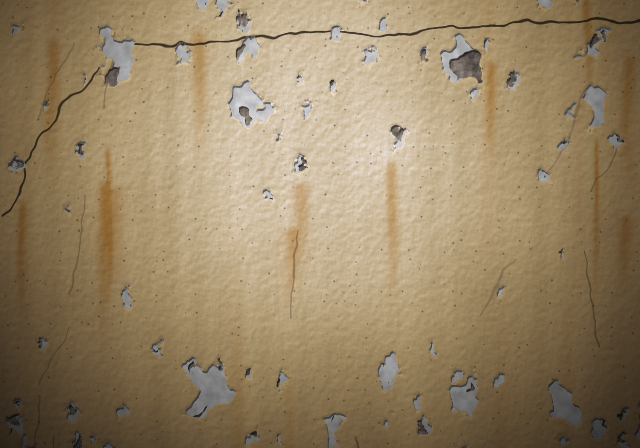
Write a Shadertoy shader that draws this texture.

```glsl
// Old ochre plaster wall: a soft lamp falloff, rusty vertical runs, fine cracks
// and flaked paint showing pale plaster and grey mortar below.
// Value noise shapes everything; flakes come from jittered cells at two scales.

const vec3 RUST = vec3(0.88, 0.73, 0.50);
const vec3 PLASTER = vec3(0.97, 0.97, 0.98);
const vec3 MORTAR = vec3(0.58, 0.53, 0.49);
const vec3 CRACK = vec3(0.17, 0.13, 0.09);

vec2 hash2(vec2 p) {
    vec3 q = fract(p.xyx * vec3(0.1031, 0.1030, 0.0973));
    q += dot(q, q.yzx + 33.33);
    return fract((q.xx + q.yz) * q.zy);
}

// Two independent channels of value noise
vec2 noise2(vec2 p) {
    vec2 i = floor(p), f = fract(p);
    f = f * f * (3.0 - 2.0 * f);
    return mix(mix(hash2(i), hash2(i + vec2(1, 0)), f.x),
               mix(hash2(i + vec2(0, 1)), hash2(i + 1.0), f.x), f.y);
}

vec2 fbm2(vec2 p) {
    vec2 sum = vec2(0);
    float amp = 0.5;
    for (int i = 0; i < 4; i++) {
        sum += amp * noise2(p);
        p = mat2(1.6, 1.2, -1.2, 1.6) * p + 7.3;
        amp *= 0.5;
    }
    return sum / 0.9375;
}

float inside(float d, float aa) { return 1.0 - smoothstep(-aa, aa, d); }

// Brightness of the wall under the lamp
float lampLight(vec2 p, float aspect) {
    vec2 e = (p - vec2(0.5 * aspect, 0.68)) / vec2(0.5 * aspect, 0.68);
    float s = dot(e, e);
    return 0.85 - 0.45 * s + 0.03 * s * s * s;
}

// Paint turns paler and less yellow as it brightens
vec3 paintColour(float v) {
    return v * vec3(1.0, 0.79 + 0.19 * v * v, 0.545 + 0.53 * v * v * v * v);
}

// Signed distances to bare plaster (x) and to mortar holes (y)
vec2 flakes(vec2 p, float cell, float seed, float density) {
    vec2 q = p + 0.55 * cell * (fbm2(p * 3.2 / cell + seed) - 0.5);
    vec2 base = floor(q / cell), d = vec2(1);
    for (int j = -1; j <= 1; j++)
    for (int i = -1; i <= 1; i++) {
        vec2 id = base + vec2(i, j);
        vec2 place = hash2(id + seed), kind = hash2(id + seed + 51.7);
        vec2 centre = (id + 0.15 + 0.7 * place) * cell;
        float belt = 0.85 * (1.0 - smoothstep(0.14, 0.32, centre.y))
                   + 0.5 * smoothstep(0.52, 0.72, centre.y);
        if (hash2(id + seed + 19.1).x > density * (0.12 + belt)) continue;
        float r = cell * mix(0.08, 0.25, kind.x);
        vec2 v = (q - centre) * vec2(1.25, 0.75);
        vec2 shift = (hash2(id + seed + 87.3) - 0.5) * 1.5 * r;
        d.x = min(d.x, length(v) - r);
        d.y = min(d.y, length(v - shift) - r * mix(-0.3, 0.9, kind.y));
    }
    return d;
}

vec2 allFlakes(vec2 p) {
    return min(flakes(p, 0.2, 4.0, 0.9), flakes(p, 0.065, 31.0, 0.3));
}

// Wandering line from a to b
float crack(vec2 p, vec2 a, vec2 b, float width, float aa) {
    vec2 ab = b - a;
    float t = clamp(dot(p - a, ab) / dot(ab, ab), 0.0, 1.0);
    float d = length(p - a - ab * t) - width * (1.0 - 0.5 * t);
    return 1.0 - smoothstep(0.0, 1.4 * aa, d);
}

float allCracks(vec2 p, float aspect, float aa) {
    vec2 q = p + 0.06 * (fbm2(p * 9.0) - 0.5);
    float c = 0.85 * crack(q, vec2(aspect, 0.955), vec2(0.25, 0.9), 0.0012, aa);
    c = max(c, 0.8 * crack(q, vec2(0.0, 0.53), vec2(0.21, 0.85), 0.001, aa));
    for (int i = 0; i < 12; i++) {
        vec2 h = hash2(vec2(i, 5)), k = hash2(vec2(i, 23));
        vec2 a = h * vec2(aspect, 0.95);
        vec2 b = a + vec2(0.16 * (k.x - 0.5), -0.08 - 0.17 * k.y);
        c = max(c, (0.2 + 0.25 * k.x) * crack(q, a, b, 0.0003, aa));
    }
    return c;
}

// Rusty runs that start sharply and fade downward
float drips(vec2 p, float aspect) {
    float sum = 0.0, sway = 0.016 * (noise2(p * vec2(20, 7)).x - 0.5);
    for (int i = 0; i < 14; i++) {
        vec2 h = hash2(vec2(i, 61)), k = hash2(vec2(i, 97));
        float t = (mix(0.5, 1.05, h.y) - p.y) / mix(0.18, 0.5, k.x);
        float x = (p.x + sway - h.x * aspect) / mix(0.005, 0.024, k.y);
        sum += smoothstep(0.0, 0.08, t) * (1.0 - smoothstep(0.2, 1.0, t))
             * exp(-x * x) * mix(0.9, 0.45, k.y);
    }
    return min(sum, 1.0);
}

void mainImage(out vec4 fragColor, in vec2 fragCoord) {
    vec2 p = fragCoord / iResolution.y;
    float aspect = iResolution.x / iResolution.y, aa = 1.0 / iResolution.y;

    // Paint: lamp, faint streaks, pebbled relief and stains
    float light = lampLight(p, aspect);
    vec2 streak = noise2(p * vec2(34, 1.6)) + noise2(p * vec2(11, 1.1)) - 1.0;
    float relief = fbm2(p * 95.0).x - fbm2(p * 95.0 + vec2(-0.3, 0.45)).x;
    float mottle = fbm2(p * 6.0).y - 0.5;
    vec3 col = paintColour(light * (1.0 + 0.05 * streak.x + 0.1 * mottle + 0.17 * relief));
    float stain = drips(p, aspect) + 0.3 * smoothstep(0.1, 0.9, streak.y);
    col *= mix(vec3(1), RUST, min(stain, 1.3));

    // Dark pits
    vec2 pitCell = floor(p * 42.0), pit = hash2(pitCell + 9.0);
    float pitSize = 0.07 * hash2(pitCell + 40.0).x * step(pit.x, 0.3);
    float pitDist = length(fract(p * 42.0) - 0.2 - 0.6 * hash2(pitCell)) - pitSize;
    col *= 1.0 - 0.5 * step(pit.x, 0.3) * inside(pitDist, 42.0 * aa);

    col = mix(col, CRACK * light * 1.2, allCracks(p, aspect, aa));

    // Flaked layers, with a shaded overhang and a curled pale rim
    vec2 d = allFlakes(p), above = allFlakes(p + vec2(-0.002, 0.0045));
    float bare = inside(d.x, aa), hole = inside(d.y, aa);
    float open = max(bare, hole);
    float grit = fbm2(p * 60.0).y - 0.5;
    float rim = inside(abs(min(d.x, d.y) - 0.003) - 0.001, 2.0 * aa);
    col *= 1.0 + 0.16 * rim * sign(min(d.x, d.y) - min(above.x, above.y));
    col = mix(col, PLASTER * light * (0.98 + 0.3 * grit), bare);
    col = mix(col, MORTAR * light * (1.0 + 0.9 * grit + 0.5 * relief), hole);
    float overhang = open * (1.0 - inside(min(above.x, above.y), aa));
    float step2 = hole * (1.0 - inside(above.y, aa));
    col *= 1.0 - 0.5 * max(overhang, step2);

    fragColor = vec4(clamp(col, 0.0, 1.0), 1.0);
}
```
